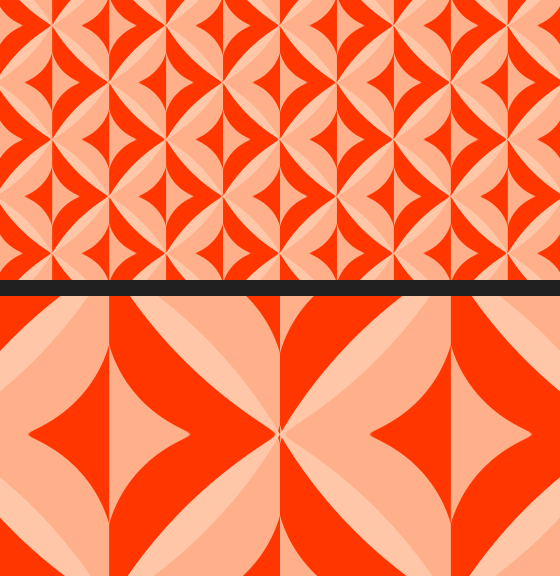
Top: the whole. Bottom: its middle third, enlarged.
This pattern is drawn by a WebGL 1 fragment shader. Its source:

```glsl
precision highp float;

uniform vec2 u_resolution;

// Coverage of an edge: 0 outside, 1 inside, blended over one pixel
float coverage(float dist, float pixel) {
  return clamp(dist / pixel + 0.5, 0.0, 1.0);
}

// Diamond with concave arc sides, positive inside.
// A larger bend centre gives straighter sides.
float concaveDiamond(vec2 q, float size, float bend) {
  float radius = size * length(vec2(bend, bend - 1.0));
  return length(q - size * bend) - radius;
}

void main() {
  // Half a repeat is 0.2034 of the canvas height
  float scale = u_resolution.y * 0.2034;
  float pixel = 1.0 / scale;
  vec2 center = u_resolution * vec2(0.5, 0.502);
  vec2 p = (gl_FragCoord.xy - center) / scale;

  // Staggered diamond cells, found on the diagonal axes
  vec2 diagonal = mod(vec2(p.x + p.y, p.x - p.y), 2.0) - 1.0;
  vec2 d = 0.5 * vec2(diagonal.x + diagonal.y, diagonal.x - diagonal.y);

  // Fold to one quadrant, softening the left and right tips
  vec2 q = vec2(abs(d.x), sqrt(d.y * d.y + 0.0003));

  float body = coverage(concaveDiamond(q, 1.0, 2.42), pixel);
  float star = coverage(concaveDiamond(q, 0.525, 1.4), pixel);
  float rightHalf = coverage(d.x, pixel);

  // The star swaps the two halves of the body
  float redness = mix(rightHalf, 1.0 - rightHalf, star);

  vec3 red = vec3(1.0, 0.21, 0.0);
  vec3 peach = vec3(1.0, 0.69, 0.54);
  vec3 leaf = vec3(1.0, 0.78, 0.66);
  vec3 color = mix(leaf, mix(peach, red, redness), body);

  gl_FragColor = vec4(color, 1.0);
}
```
